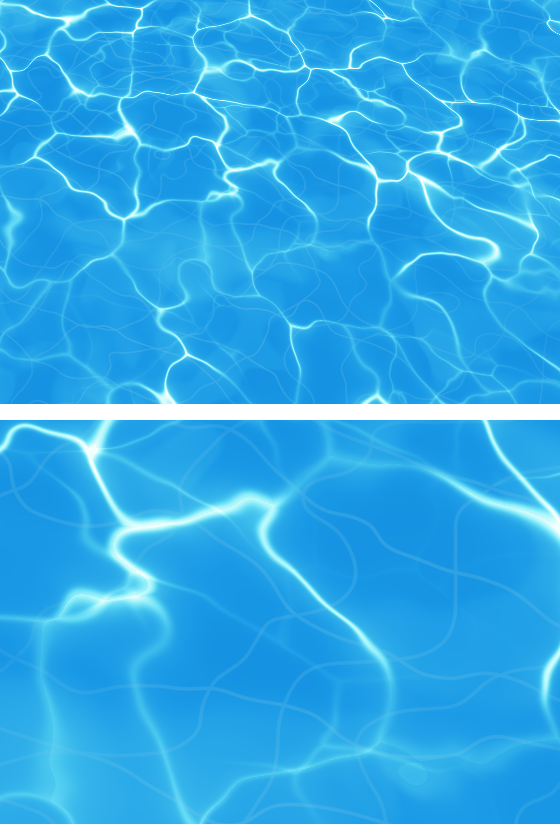
Top: the whole. Bottom: its middle third, enlarged.
This texture is drawn by a WebGL 2 fragment shader. Its source:

```glsl
#version 300 es
precision highp float;
// Sunlit pool water: a net of caustic light over a bent grid of floor tiles.

#define CELLS 4.0         // caustic cells per canvas height, at the near edge
#define PERSPECTIVE 0.38  // shrinking towards the top
#define TILT 0.24         // downward slant to the right
#define WARP 0.62         // bending of the caustic net
#define CORE 0.042        // width of the bright lines
#define GLOW 0.15         // reach of the soft light beside them
#define TILES 1.75        // tile lines per cell
#define TILE_WARP 0.72    // bending of the tile lines
#define TILE_ALPHA 0.30   // strength of the tile lines

uniform vec2 u_resolution;
out vec4 fragColor;

vec2 hash2(vec2 p) {
  return fract(sin(vec2(dot(p, vec2(127.1, 311.7)), dot(p, vec2(269.5, 183.3)))) * 43758.5453);
}

// Smooth noise, two independent channels in 0..1
vec2 noise2(vec2 p) {
  vec2 i = floor(p), f = fract(p);
  vec2 u = f * f * f * (f * (f * 6.0 - 15.0) + 10.0);
  return mix(mix(hash2(i), hash2(i + vec2(1, 0)), u.x),
             mix(hash2(i + vec2(0, 1)), hash2(i + vec2(1, 1)), u.x), u.y);
}

vec2 bend(vec2 p) {
  return (noise2(p * 1.1) - 0.5) + 0.42 * (noise2(p * 2.5 + 17.0) - 0.5)
       + 0.10 * (noise2(p * 5.5 + 41.0) - 0.5);
}

// Light gathered on the borders of warped cells, brightest where three meet
float caustic(vec2 p) {
  vec2 w = p + WARP * bend(p);
  vec2 cell = floor(w), nearest = cell;
  vec3 d = vec3(9.0);
  for (int y = -2; y <= 2; y++)
    for (int x = -2; x <= 2; x++) {
      vec2 id = cell + vec2(x, y);
      float r = length(id + 0.08 + 0.84 * hash2(id) - w);
      if (r < d.x) { d = vec3(r, d.xy); nearest = id; }
      else if (r < d.y) d = vec3(d.x, r, d.y);
      else d.z = min(d.z, r);
    }
  float edge = d.y - d.x;
  vec2 vary = noise2(p * 1.5 + 73.0);
  float power = mix(0.16, 0.75, smoothstep(0.2, 0.8, vary.x));
  float width = CORE * mix(0.65, 1.6, vary.y * vary.y);
  float core = power * exp(-edge * edge / (width * width));
  float side = mix(0.10, 0.30, hash2(nearest + 5.0).x);
  float glow = side * (0.4 + power) * exp(-edge / GLOW);
  float knot = 0.65 * power * exp(-(d.z - d.x) * 13.0);
  return core + glow + knot;
}

// Thin line at each whole step of a coordinate, of even width on the canvas
float tileLine(float c) {
  float slope = length(vec2(dFdx(c), dFdy(c))) * u_resolution.y;
  float dist = abs(fract(c) - 0.5) / max(slope, 0.5);
  float soft = 0.7 / u_resolution.y;
  return 1.0 - smoothstep(0.0008, 0.0016 + soft, dist);
}

// Deep blue to cyan to near white
vec3 waterColor(float l) {
  vec3 c = mix(vec3(0.075, 0.565, 0.88), vec3(0.10, 0.60, 0.90), smoothstep(-0.08, 0.02, l));
  c = mix(c, vec3(0.26, 0.76, 0.93), clamp(l / 0.35, 0.0, 1.0));
  c = mix(c, vec3(0.42, 0.87, 0.97), clamp((l - 0.35) / 0.22, 0.0, 1.0));
  c = mix(c, vec3(0.65, 0.96, 0.98), clamp((l - 0.57) / 0.25, 0.0, 1.0));
  return mix(c, vec3(0.95, 1.0, 0.99), clamp((l - 0.82) / 0.35, 0.0, 1.0));
}

void main() {
  // Receding water plane
  vec2 uv = gl_FragCoord.xy / u_resolution.y;
  float aspect = u_resolution.x / u_resolution.y;
  vec2 q = vec2(uv.x - 0.5 * aspect, uv.y) / (1.0 - PERSPECTIVE * uv.y);
  q.y += TILT * q.x;
  q = q * CELLS + vec2(31.0, 12.0);

  // Main net, with a finer broken one that grows stronger far right
  float light = caustic(q);
  float far = smoothstep(0.9, 2.1, uv.x + uv.y);
  float broken = smoothstep(0.42, 0.8, noise2(q * 0.8 + 9.0).x + 0.2 * far);
  light += (0.28 + 0.25 * far) * broken * caustic(q * vec2(1.35, 1.6) + 57.0);

  // Pale sheets of scattered light and dark hollows
  vec2 drift = q + 0.9 * bend(q * 0.9 + 23.0);
  vec2 sheet = noise2(drift * vec2(1.1, 1.4) + 3.0);
  light += 0.17 * smoothstep(0.5, 0.95, sheet.x);
  light += 0.07 * smoothstep(0.55, 0.75, noise2(drift * 2.3 + 11.0).y);
  light -= 0.07 * sheet.y;

  // Tile joints seen through the ripples
  vec2 g = q + TILE_WARP * (noise2(q * 1.5 + 90.0) - 0.5)
         + 0.25 * TILE_WARP * (noise2(q * 3.7 + 64.0) - 0.5);
  float joints = max(tileLine(TILES * (g.y + 0.22 * g.x)),
                     0.85 * tileLine(TILES * (0.85 * g.x - 0.6 * g.y)));
  joints *= TILE_ALPHA * mix(0.45, 1.0, noise2(q * 1.2 + 33.0).x);

  vec3 color = waterColor(light);
  color = mix(color, max(color, vec3(0.46, 0.77, 0.88)), joints);
  fragColor = vec4(color, 1.0);
}
```
